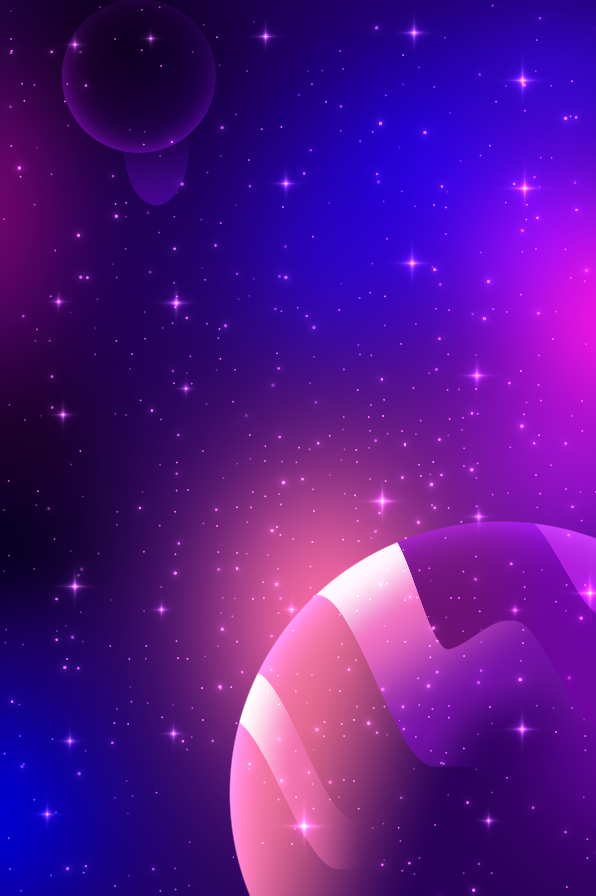
Write a WebGL 1 fragment shader that draws this background.

```glsl
precision highp float;
// Violet night sky: soft elliptical glows blended over a dark base, with a
// faint ringed moon outline and a large banded planet cut by smooth curves.
// Cellular hashing scatters the dot stars and the four-armed sparkles.
uniform vec2 u_resolution;

vec2 hash2(vec2 cell) {
  return fract(sin(vec2(dot(cell, vec2(127.1, 311.7)), dot(cell, vec2(269.5, 183.3)))) * 43758.5);
}

// Blend a tint over the colour with an elliptical falloff.
vec3 glow(vec3 col, vec3 tint, vec2 p, vec2 centre, vec2 radius) {
  vec2 q = (p - centre) / radius;
  return mix(col, tint, exp(-dot(q, q)));
}

// Coverage of the area where d is negative.
float fill(float d, float px) {
  return clamp(0.5 - d / px, 0.0, 1.0);
}

vec3 sky(vec2 p) {
  vec3 col = vec3(0.13, 0.0, 0.35);
  col = glow(col, vec3(0.06, 0.0, 0.13), p, vec2(0.9, 0.3), vec2(1.2, 1.1));
  col = glow(col, vec3(0.09, 0.0, 0.15), p, vec2(0.1, 3.8), vec2(0.9, 1.1));
  col = glow(col, vec3(0.03, 0.0, 0.13), p, vec2(0.0, 4.7), vec2(0.9, 0.6));
  col = glow(col, vec3(0.43, 0.02, 0.42), p, vec2(-0.15, 1.8), vec2(0.75, 1.2));
  col = glow(col, vec3(0.0, 0.0, 0.82), p, vec2(-0.15, 7.0), vec2(1.15, 1.1));
  // Blue runs diagonally from the top right towards the middle.
  col = glow(col, vec3(0.16, 0.01, 0.72), p, vec2(3.0, 2.3), vec2(1.0, 1.0));
  col = glow(col, vec3(0.12, 0.0, 0.88), p, vec2(3.8, 1.5), vec2(1.2, 1.15));
  col = glow(col, vec3(0.20, 0.02, 0.78), p, vec2(4.8, 0.8), vec2(0.9, 0.8));
  col = glow(col, vec3(0.56, 0.06, 0.80), p, vec2(4.9, 3.9), vec2(1.4, 1.2));
  col = glow(col, vec3(0.47, 0.04, 1.0), p, vec2(4.75, 2.15), vec2(0.95, 0.9));
  col = glow(col, vec3(0.92, 0.08, 0.89), p, vec2(5.25, 2.75), vec2(0.85, 0.95));
  // Halo around the planet: wide purple, then a tighter pink heart.
  col = glow(col, vec3(0.50, 0.15, 0.52), p, vec2(2.9, 5.3), vec2(1.35, 1.8));
  return glow(col, vec3(0.95, 0.41, 0.63), p, vec2(2.8, 5.3), vec2(0.9, 1.15));
}

vec3 moon(vec3 col, vec2 p, float px) {
  vec2 q = p - vec2(1.19, 0.65);
  float d = length(q) - 0.66;
  float low = smoothstep(-0.7, 0.7, q.y - 0.35 * q.x);
  // Drop-shaped shadow hanging below the disc.
  float drop = (length((p - vec2(1.34, 1.25)) / vec2(0.28, 0.51)) - 1.0) * 0.3;
  col += vec3(0.14, 0.02, 0.22) * fill(drop, px) * (1.0 - fill(d, px)) * smoothstep(1.0, 1.8, p.y);
  float rim = exp(min(d, 0.0) * 10.0);
  return col + vec3(0.30, 0.04, 0.40) * fill(d, px) * rim * (0.2 + 0.6 * low);
}

vec3 planet(vec3 col, vec2 p, float px) {
  vec2 q = p - vec2(4.3, 6.8);
  float d = length(q) - 2.33;
  float rim = exp(min(d, 0.0) * 5.0);
  float lit = smoothstep(0.3, 0.95, dot(normalize(q), vec2(-0.84, -0.54)));

  // Coral ground falling into shadow toward the lower right.
  float shade = smoothstep(0.2, 1.65, dot(p - vec2(2.4, 5.6), vec2(0.85, 0.3)));
  vec3 ground = mix(vec3(0.90, 0.41, 0.55), vec3(0.16, 0.0, 0.35), shade);
  ground = glow(ground, vec3(0.38, 0.02, 0.60), p, vec2(5.3, 6.3), vec2(0.8, 1.0));

  // Lower left band, fading out along its length.
  float bandTop = 5.75 + 1.28 * smoothstep(2.15, 3.05, p.x);
  float bandEnd = 6.15 + 1.3 * smoothstep(1.95, 2.9, p.x);
  float band = fill(bandTop - p.y, px) * fill(p.y - bandEnd, px);
  vec3 bandTint = mix(vec3(1.0), vec3(0.97, 0.46, 0.72), smoothstep(-0.02, 0.55, -d));
  vec3 surface = mix(ground, bandTint, band * (1.0 - smoothstep(2.3, 3.15, p.x)));
  surface += vec3(0.22, 0.20, 0.45) * rim * lit * (1.0 - band);

  // Wide light band, from white at the rim to deep violet.
  float along = dot(p - vec2(3.0, 4.9), vec2(0.6, 0.8));
  vec3 wide = mix(vec3(1.0, 0.97, 1.0), vec3(0.94, 0.44, 0.76), smoothstep(0.05, 0.6, along));
  wide = mix(wide, vec3(0.46, 0.07, 0.66), smoothstep(0.5, 1.5, along));
  wide = mix(wide, vec3(0.20, 0.01, 0.42), smoothstep(1.4, 2.2, along) * (1.0 - smoothstep(4.3, 5.1, p.x)));
  float edge = 5.1 + 1.47 * smoothstep(2.72, 3.72, p.x) + 0.3 * smoothstep(4.0, 4.8, p.x);
  surface = mix(surface, wide, fill(p.y - edge, px) * (1.0 - smoothstep(3.6, 4.4, p.x) * smoothstep(5.8, 6.5, p.y)));

  // Dark upper cap with a wavy border, then the bright right corner.
  edge = 4.55 + 1.02 * smoothstep(3.3, 3.85, p.x) - 0.25 * smoothstep(3.8, 4.35, p.x)
       + 0.9 * smoothstep(4.4, 5.15, p.x);
  vec3 cap = mix(vec3(0.42, 0.07, 0.45), vec3(0.43, 0.02, 0.63), smoothstep(3.8, 4.9, p.x));
  cap += vec3(0.24, 0.08, 0.36) * rim;
  surface = mix(surface, cap, fill(p.y - edge, px));
  edge = 4.42 + 0.87 * smoothstep(4.45, 5.2, p.x);
  surface = mix(surface, vec3(0.66, 0.09, 0.84) + 0.15 * rim, fill(p.y - edge, px));
  return mix(col, surface, fill(d, px));
}

vec3 stars(vec2 p, float px) {
  vec3 light = vec3(0.0);
  // Dots in three sizes, denser around the middle.
  for (int i = 0; i < 3; i++) {
    float k = float(i);
    float size = 0.13 + 0.15 * k;
    vec2 cell = floor(p / size) + 37.0 * k;
    vec2 r = hash2(cell);
    vec2 at = (fract(p / size) - 0.25 - 0.5 * hash2(cell + 91.0)) * size;
    float radius = max(0.008 + 0.003 * k, px * 0.55);
    float density = 0.16 + 0.22 * exp(-dot(p - vec2(3.0, 4.6), p - vec2(3.0, 4.6)) * 0.3);
    float dist = length(at);
    float disc = 1.0 - smoothstep(radius - px * 0.5, radius + px * 0.5, dist);
    float halo = 0.2 * k * exp(-dist * 40.0);
    light += vec3(0.85, 0.42, 0.85) * step(r.x, density) * (0.25 + 0.65 * r.y) * (disc + halo);
  }
  // Sparkles: a bright core, two thin arms and a magenta halo.
  vec2 cell = floor(p / 0.95);
  vec2 r = hash2(cell + 5.0);
  vec2 a = abs(fract(p / 0.95) - 0.25 - 0.5 * r) * 0.95;
  float size = 0.5 + 0.6 * hash2(cell + 23.0).x;
  float thin = 1.0 / max(0.012, px * 0.7);
  float arms = exp(-a.x * thin - a.y * 18.0 / size) + exp(-a.y * thin - a.x * 18.0 / size);
  vec3 sparkle = vec3(1.0, 0.65, 1.0) * arms + vec3(0.4, 0.06, 0.5) * exp(-length(a) * 22.0 / size);
  return light + sparkle * step(0.5, hash2(cell + 61.0).y) * size;
}

void main() {
  // Canvas is 7.68 units tall, with y measured down from the top.
  float px = 7.68 / u_resolution.y;
  vec2 p = vec2(gl_FragCoord.x, u_resolution.y - gl_FragCoord.y) * px;
  vec3 col = moon(sky(p), p, px);
  col = planet(col, p, px * 1.5) + stars(p, px);
  gl_FragColor = vec4(min(col, 1.0), 1.0);
}
```
